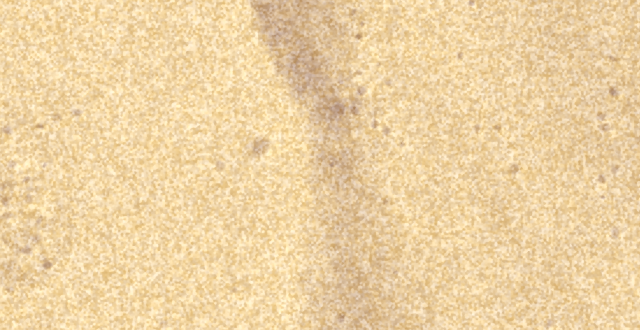
This texture is drawn by a WebGL 2 fragment shader. Its source:

```glsl
#version 300 es
precision highp float;
// Pale dry sand: a soft ridge casts a mauve shadow that fades down the canvas.
// Smooth cellular noise at several scales gives the grains, the lumps and the
// wobble of the edges; a jittered grid scatters small pits where sand is rough.
uniform vec2 u_resolution;
out vec4 fragColor;

const vec3 LIT_SAND = vec3(0.955, 0.848, 0.658);
const vec3 SHADED_SAND = vec3(0.785, 0.660, 0.535);
const vec3 GRAIN_CONTRAST = vec3(0.074, 0.100, 0.135);
const vec3 HUE_CONTRAST = vec3(0.010, -0.008, -0.055);
const float GRAIN_SCALE = 142.0;   // grains per canvas height
const float GRAIN_SHARPNESS = 4.2; // low values melt grains together
const float LUMP_SHARPNESS = 6.0;
const float PIT_SCALE = 19.0;      // pit cells per canvas height
const vec2 HOLLOW_CENTER = vec2(0.778, 0.558);
const float HOLLOW_RADIUS = 0.042;

vec3 hash3(vec2 p) {
  vec3 q = fract(p.xyx * vec3(0.1031, 0.1030, 0.0973));
  q += dot(q, q.yxz + 33.33);
  return fract((q.xxy + q.yzz) * q.zyx);
}

// Random value of the nearby cells, blended smoothly; range -1 to 1
float cellNoise(vec2 p, float sharpness) {
  vec2 cell = floor(p);
  float sum = 0.0, total = 0.0;
  for (int j = -1; j <= 1; j++)
    for (int i = -1; i <= 1; i++) {
      vec2 id = cell + vec2(i, j);
      vec3 h = hash3(id + 71.0);
      vec2 away = id + 0.2 + 0.6 * h.xy - p;
      float weight = exp(-sharpness * dot(away, away));
      sum += weight * (2.0 * h.z - 1.0);
      total += weight;
    }
  return sum / total;
}

float layeredNoise(vec2 p) {
  float sum = 0.0, amplitude = 0.55;
  for (int i = 0; i < 4; i++) {
    sum += amplitude * cellNoise(p, LUMP_SHARPNESS);
    p = mat2(1.6, 1.2, -1.2, 1.6) * p + 13.7;
    amplitude *= 0.6;
  }
  return sum;
}

float bell(float x, float width) {
  return exp(-x * x / (width * width));
}

float ridgeOffset(vec2 p) {
  float t = p.y - 0.35;
  return p.x - 0.93 + 0.43 * t * t;
}

// How disturbed the surface is: left margin, ridge foot and far right
float roughness(vec2 p) {
  float left = (1.0 - smoothstep(0.02, 0.28, p.x)) * bell(p.y - 0.33, 0.28);
  float foot = bell(p.x - 1.10, 0.08) * smoothstep(0.42, 0.65, p.y);
  float right = smoothstep(1.72, 1.95, p.x) * bell(p.y - 0.58, 0.25);
  return clamp(left + 0.8 * foot + 0.5 * right, 0.0, 1.0);
}

// Dark bowl (positive) with a bright rim on the far side (negative)
float dent(vec2 away, float radius) {
  float bowl = 1.0 - smoothstep(0.25, 1.0, length(away) / radius);
  vec2 rim = away - vec2(0.7, -0.6) * radius;
  return bowl - 0.3 * bell(length(rim), 0.7 * radius);
}

float pits(vec2 p) {
  vec2 cell = floor(p * PIT_SCALE);
  float sum = 0.0;
  for (int j = -1; j <= 1; j++)
    for (int i = -1; i <= 1; i++) {
      vec2 id = cell + vec2(i, j);
      vec3 h = hash3(id + 5.0);
      vec2 center = (id + 0.15 + 0.7 * h.xy) / PIT_SCALE;
      float present = step(h.z, 0.02 + 0.55 * roughness(center));
      float radius = mix(0.20, 0.48, fract(h.z * 37.0 + h.x)) / PIT_SCALE;
      sum += present * mix(0.45, 0.95, h.y) * dent(p - center, radius);
    }
  return sum;
}

void main() {
  vec2 p = gl_FragCoord.xy / u_resolution.y;
  float broad = layeredNoise(p * 3.5);
  float lumps = layeredNoise(p * 17.0 + 40.0);
  vec2 warp = vec2(lumps, layeredNoise(p * 19.0 + 90.0));

  // Ridge shadow: clear at the top, drifting right, wide and faint below
  float height = smoothstep(0.15, 0.85, p.y);
  float d = ridgeOffset(p) + 0.012 * broad + 0.020 * lumps;
  float softness = mix(0.085, 0.028, height);
  float width = 0.17 + 0.6 * (p.y - 0.68) * (p.y - 0.68);
  float shadow = smoothstep(-softness, softness, d - mix(0.055, 0.005, height));
  shadow *= 1.0 - smoothstep(0.45 * width, 1.3 * width, d + 0.07 * broad);
  shadow *= mix(0.42, 0.74, smoothstep(0.3, 0.9, p.y)) * (1.0 + 0.6 * lumps);

  // Gentle tone of the slopes on both sides
  float slope = smoothstep(-0.02, 0.12, d);
  float streak = bell(p.x - 1.21 - 0.75 * (0.75 - p.y), 0.09);
  float corner = smoothstep(1.2, 1.9, p.x) * smoothstep(0.3, 0.9, p.y);
  float shade = shadow + slope * (0.08 + 0.10 * streak + 0.13 * corner);
  shade += 0.09 * broad * (0.5 + slope) + 0.06 * lumps;
  shade += roughness(p) * (0.18 + 0.50 * lumps);
  shade -= 0.07 * bell(d + 0.05, 0.05);

  // Pits and the larger hollow
  shade += pits(p + 0.012 * warp);
  shade += 0.80 * dent(p + 0.018 * warp - HOLLOW_CENTER, HOLLOW_RADIUS);

  // Grains: fine tone, coarser clumps, and a drift from mauve to yellow
  vec2 g = p * GRAIN_SCALE;
  float grain = cellNoise(g, GRAIN_SHARPNESS);
  grain += 0.32 * cellNoise(g * 0.45 + 17.0, GRAIN_SHARPNESS);
  float hue = cellNoise(g * 0.7 + 211.0, GRAIN_SHARPNESS);
  vec3 color = mix(LIT_SAND, SHADED_SAND, clamp(shade, -0.2, 1.25));
  color += GRAIN_CONTRAST * grain + HUE_CONTRAST * hue;
  fragColor = vec4(clamp(color, 0.0, 1.0), 1.0);
}
```
